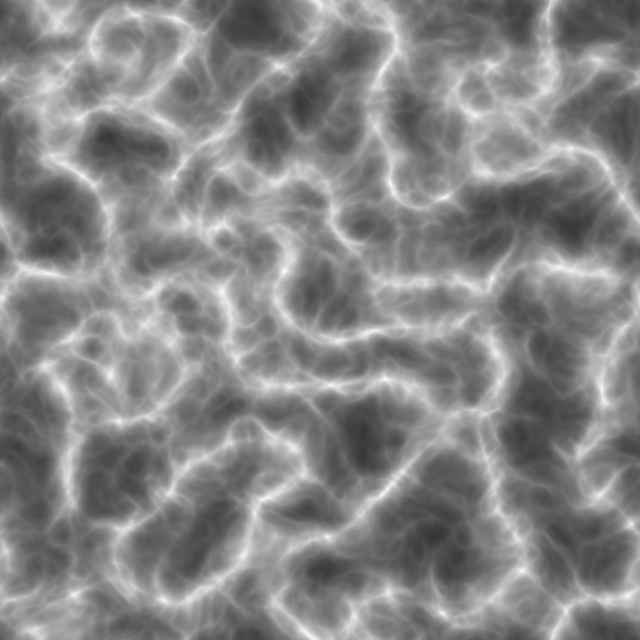
A Shadertoy shader for this texture:

```glsl
// Random unit gradient on a lattice that wraps after "period" cells
vec2 gradient(vec2 cell, float period, float seed) {
    vec2 wrapped = floor(mod(cell + 0.5, period));
    float h = fract(sin(dot(wrapped, vec2(127.1, 311.7)) + seed * 74.7) * 43758.55);
    return vec2(cos(6.28319 * h), sin(6.28319 * h));
}

// Tiling gradient noise, roughly -0.7 to 0.7
float gradientNoise(vec2 p, float period, float seed) {
    vec2 cell = floor(p);
    vec2 f = p - cell;
    vec2 fade = f * f * f * (f * (f * 6.0 - 15.0) + 10.0);
    vec2 e = vec2(1.0, 0.0);
    float a = dot(gradient(cell, period, seed), f);
    float b = dot(gradient(cell + e.xy, period, seed), f - e.xy);
    float c = dot(gradient(cell + e.yx, period, seed), f - e.yx);
    float d = dot(gradient(cell + e.xx, period, seed), f - e.xx);
    return mix(mix(a, b, fade.x), mix(c, d, fade.x), fade.y);
}

// Sum of folded noise: creases near zero become the bright filaments
float turbulence(vec2 uv) {
    float sum = 0.0;
    float amplitude = 1.0;
    float period = 6.0;
    for (int octave = 0; octave < 4; octave++) {
        float seed = float(octave) + 1.0;
        vec2 offset = seed * vec2(0.37, 0.61);
        float n = gradientNoise(uv * period + offset, period, seed);
        float softness = period * 0.0013;
        sum += amplitude * pow(n * n + softness * softness, 0.4);
        amplitude *= 0.5;
        period *= 2.0;
    }
    return sum;
}

void mainImage(out vec4 fragColor, in vec2 fragCoord) {
    vec2 uv = fragCoord / iResolution.xy;

    // Gentle warp bends the filaments
    vec2 warp = vec2(gradientNoise(uv * 9.0, 9.0, 11.0),
                     gradientNoise(uv * 9.0, 9.0, 17.0));
    float depth = turbulence(uv + 0.025 * warp);

    // Exponential falloff: glowing crests, soft dark hollows
    float brightness = 1.1 * exp(-1.7 * depth);
    fragColor = vec4(vec3(min(brightness, 1.0)), 1.0);
}
```
